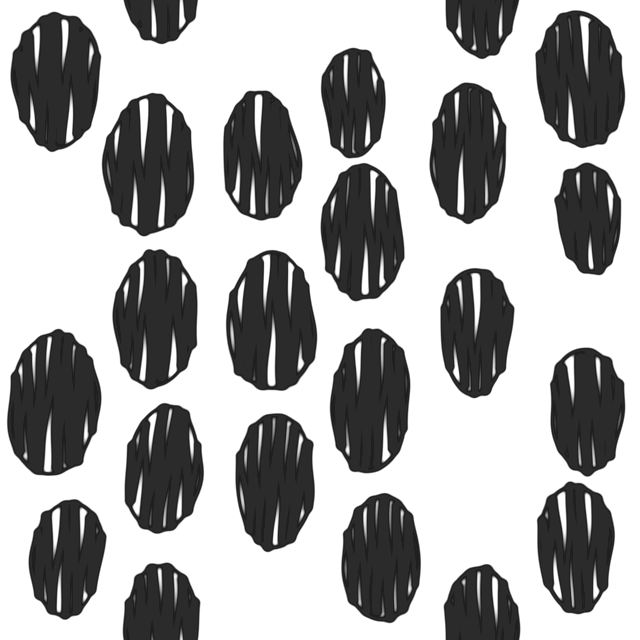
Write a Shadertoy shader that draws this pattern.

```glsl
// Hand-scribbled upright ovals in charcoal ink on white, as a seamless tile.
// Each oval is a wobbly outline filled by one pen zigzag running up and down;
// ovals sit in staggered columns of a grid whose cell numbers wrap around.

const vec3 PAPER = vec3(1.0);
const vec3 INK = vec3(0.17);
const vec3 INK_RIM = vec3(0.12);

const vec2 GRID = vec2(6.0, 4.0);          // whole cells per tile
const float BARE_EVERY = 8.0;              // one cell in this many stays empty
const vec2 MEAN_RADIUS = vec2(0.060, 0.101);
const vec2 SIZE_RANGE = vec2(0.80, 1.12);
const float CELL_MARGIN = 0.008;
const float DRIFT = 0.018;                 // sideways sway of the inner columns
const float LEAN = 0.07;
const float EGG = 0.12;                    // difference of top and bottom width

const float OUTLINE_HALF = 0.0032;
const float PEN_HALF = 0.0066;
const vec2 PEN_RANGE = vec2(0.78, 1.28);
const float STROKE_SPACING = 0.0104;
const float STROKE_JITTER = 0.20;
const float FILL_WIDTH = 0.92;
const float SHORTEST_STROKE = 0.86;
const float INK_BLEED = 0.006;             // rounding where strokes meet
const float SOFTNESS = 0.0015;
const float PI = 3.14159265;
const float TAU = 2.0 * PI;

float random(float id, float slot) {
    vec3 p = fract(vec3(id, slot, id) * vec3(0.1031, 0.1130, 0.0973) + 0.37);
    p += dot(p, p.yzx + 33.33);
    return fract((p.x + p.y) * p.z);
}

float randomSigned(float id, float slot) {
    return 2.0 * random(id, slot) - 1.0;
}

// Whole number wrapped into 0 .. count - 1, safe against rounding
float wrapIndex(float index, float count) {
    return floor(mod(index + 0.5, count));
}

float blend(float a, float b) {
    float h = max(INK_BLEED - abs(a - b), 0.0) / INK_BLEED;
    return min(a, b) - 0.25 * h * h * INK_BLEED;
}

float segmentDistance(vec2 p, vec2 a, vec2 b) {
    vec2 ab = b - a;
    float t = clamp(dot(p - a, ab) / dot(ab, ab), 0.0, 1.0);
    return length(p - a - t * ab);
}

float ellipseDistance(vec2 p, vec2 radius) {
    p += 1e-5;
    float k = length(p / radius);
    return k * (k - 1.0) / length(p / (radius * radius));
}

// One pen line bouncing between the top and bottom of the oval
float zigzagDistance(vec2 p, vec2 radius, float id) {
    float strokes = floor(2.0 * radius.x / STROKE_SPACING);
    float d = 1.0;
    vec2 previous = vec2(0.0);
    for (float i = 0.0; i < 20.0; i++) {
        if (i > strokes) break;
        float x = FILL_WIDTH * (2.0 * i / strokes - 1.0)
                + STROKE_JITTER * (random(id, 10.0 + i) - 0.5);
        x = clamp(x, -FILL_WIDTH, FILL_WIDTH);
        float side = wrapIndex(i, 2.0) < 0.5 ? 1.0 : -1.0;
        float reach = mix(SHORTEST_STROKE, 1.0, sqrt(random(id, 40.0 + i)));
        vec2 turn = radius * vec2(x, side * reach * sqrt(1.0 - x * x));
        float pen = PEN_HALF * mix(PEN_RANGE.x, PEN_RANGE.y, random(id, 70.0 + i));
        if (i > 0.0) d = blend(d, segmentDistance(p, previous, turn) - pen);
        previous = turn;
    }
    return d;
}

float ovalDistance(vec2 p, vec2 radius, float id) {
    // Lean, egg shape and a slight tremor of the hand
    p.x -= LEAN * randomSigned(id, 3.0) * p.y;
    p.x *= 1.0 + EGG * randomSigned(id, 4.0) * p.y / radius.y;
    p.x += 0.0012 * sin(55.0 * p.y + TAU * random(id, 5.0));
    float angle = atan(p.y, p.x);
    float wobble = 0.0016 * sin(3.0 * angle + TAU * random(id, 6.0));
    float thickness = OUTLINE_HALF * (1.0 + 0.2 * sin(2.0 * angle + id));
    float outline = abs(ellipseDistance(p, radius) + wobble) - thickness;
    return blend(outline, zigzagDistance(p, radius, id));
}

// Nearest ink among the column under the point and its two neighbours
float patternDistance(vec2 uv) {
    float d = 1.0;
    for (float side = -1.0; side <= 1.0; side++) {
        float column = floor(uv.x * GRID.x) + side;
        float wrapped = wrapIndex(column, GRID.x);
        float stagger = 0.5 * step(0.5, fract(wrapped * 0.38 + 0.15));
        float row = floor(uv.y * GRID.y - stagger);
        float id = wrapped + GRID.x * wrapIndex(row, GRID.y) + 1.0;
        if (wrapIndex(id, BARE_EVERY) == 5.0) continue;

        vec2 radius = MEAN_RADIUS * mix(SIZE_RANGE.x, SIZE_RANGE.y, random(id, 0.0));
        radius.x *= 1.0 + 0.09 * randomSigned(id, 7.0);
        vec2 room = max(0.5 / GRID - radius - CELL_MARGIN, 0.0);
        vec2 center = (vec2(column, row + stagger) + 0.5) / GRID;
        center += room * vec2(randomSigned(id, 1.0), randomSigned(id, 2.0));
        float inner = sin(PI * (wrapped + 0.5) / GRID.x);
        center.x += DRIFT * inner * inner * sin(TAU * center.y);

        vec2 p = uv - center;
        if (abs(p.x) < radius.x * 1.25 + 0.02) d = min(d, ovalDistance(p, radius, id));
    }
    return d;
}

void mainImage(out vec4 fragColor, in vec2 fragCoord) {
    float d = patternDistance(fragCoord / iResolution.xy);
    float soft = max(SOFTNESS, 0.75 / iResolution.y);
    vec3 ink = mix(INK, INK_RIM, smoothstep(-0.0030, -0.0022, d));
    fragColor = vec4(mix(ink, PAPER, smoothstep(-soft, soft, d)), 1.0);
}
```
